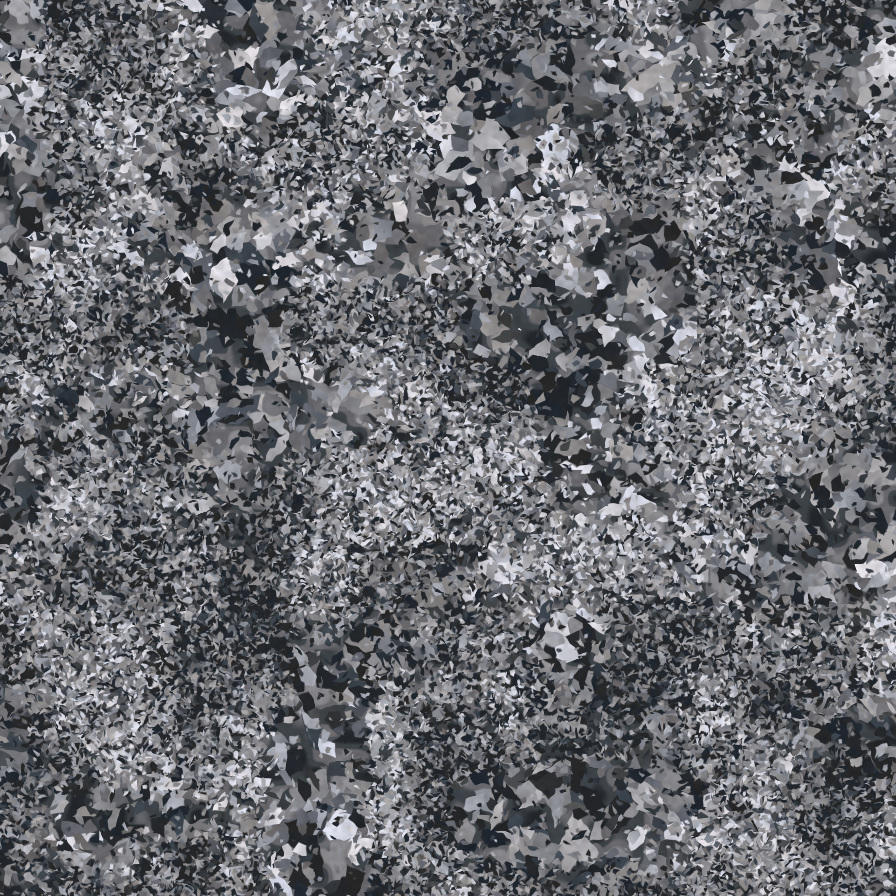
Give the GLSL for this texture, as a WebGL 2 fragment shader.

```glsl
#version 300 es
precision highp float;
uniform vec2 u_resolution;
out vec4 fragColor;

float hash(vec2 p) {
    return fract(sin(dot(p, vec2(127.1, 311.7))) * 43758.5453);
}

float noise(vec2 p) {
    vec2 cell = floor(p), f = fract(p);
    f = f * f * (3.0 - 2.0 * f);
    return mix(mix(hash(cell), hash(cell + vec2(1, 0)), f.x),
               mix(hash(cell + vec2(0, 1)), hash(cell + vec2(1, 1)), f.x), f.y);
}

// Mineral colour from dark mica to white quartz
vec3 mineral(float tone) {
    vec3 c = vec3(0.135, 0.148, 0.165);
    c = mix(c, vec3(0.24, 0.26, 0.28), smoothstep(0.22, 0.32, tone));
    c = mix(c, vec3(0.40, 0.40, 0.42), smoothstep(0.36, 0.42, tone));
    c = mix(c, vec3(0.53, 0.53, 0.545), smoothstep(0.47, 0.55, tone));
    c = mix(c, vec3(0.65, 0.65, 0.67), smoothstep(0.66, 0.78, tone));
    return mix(c, vec3(0.83, 0.83, 0.865), smoothstep(0.87, 0.95, tone));
}

// Distance to an irregular five-sided shard
float shard(vec2 q, float radius, vec2 seed) {
    float d = -1.0;
    for (int k = 0; k < 5; k++) {
        float side = float(k);
        float h = hash(seed + side * 3.7);
        float angle = (side + 0.7 * h) * 1.2566;
        float reach = radius * (0.6 + 0.6 * fract(h * 37.0));
        d = max(d, dot(q, vec2(cos(angle), sin(angle))) - reach);
    }
    return d;
}

void main() {
    vec2 uv = gl_FragCoord.xy / u_resolution.y;
    float blur = max(0.0009, 0.6 / u_resolution.y);

    // Chipped outlines
    vec2 chipped = uv + 0.004 * (vec2(noise(uv * 130.0), noise(uv * 130.0 + 57.0)) - 0.5);
    vec3 color = mineral(0.15 + 0.5 * noise(uv * 45.0));

    // Shards, from broad flakes to fine chips
    for (int i = 0; i < 9; i++) {
        float level = float(i);
        float cells = 18.0 * pow(1.3, level);
        vec2 p = chipped * cells + level * 7.3;
        vec2 base = floor(p);
        for (int j = 0; j < 9; j++) {
            vec2 cell = base + vec2(j % 3 - 1, j / 3 - 1);
            vec2 seed = cell + level * 19.7;
            vec2 center = cell + vec2(hash(seed + 1.3), hash(seed + 5.9));
            vec2 place = (center - level * 7.3) / cells;

            // Fine chips gather in crushed zones
            float crushed = smoothstep(0.2, 0.75, noise(place * 11.0 + 31.0));
            float keep = mix(1.0, 0.1 + 0.75 * crushed, smoothstep(1.0, 5.0, level));
            if (hash(seed + 9.1) > keep) continue;

            float turn = 6.2832 * hash(seed + 12.7);
            float stretch = 1.0 + 0.6 * hash(seed + 15.1);
            vec2 q = mat2(cos(turn), -sin(turn), sin(turn), cos(turn)) * (p - center);
            q *= vec2(1.0 / stretch, stretch);
            float d = shard(q, 0.22 + 0.2 * hash(seed + 21.3), seed) / cells;

            // Dark and pale minerals cluster together
            float tone = hash(seed + 27.9) + 0.5 * (noise(place * 14.0) - 0.5);
            vec3 grain = mineral(tone);
            grain += vec3(1.0, 0.1, -1.0) * 0.035 * (hash(seed + 33.1) - 0.5);
            grain *= 1.0 + 0.22 * q.x;
            color = mix(color, grain, smoothstep(blur, -blur, d));
        }
    }

    // Faint mottling within the grains
    color *= 0.94 + 0.12 * noise(uv * 190.0);
    fragColor = vec4(color, 1.0);
}
```
